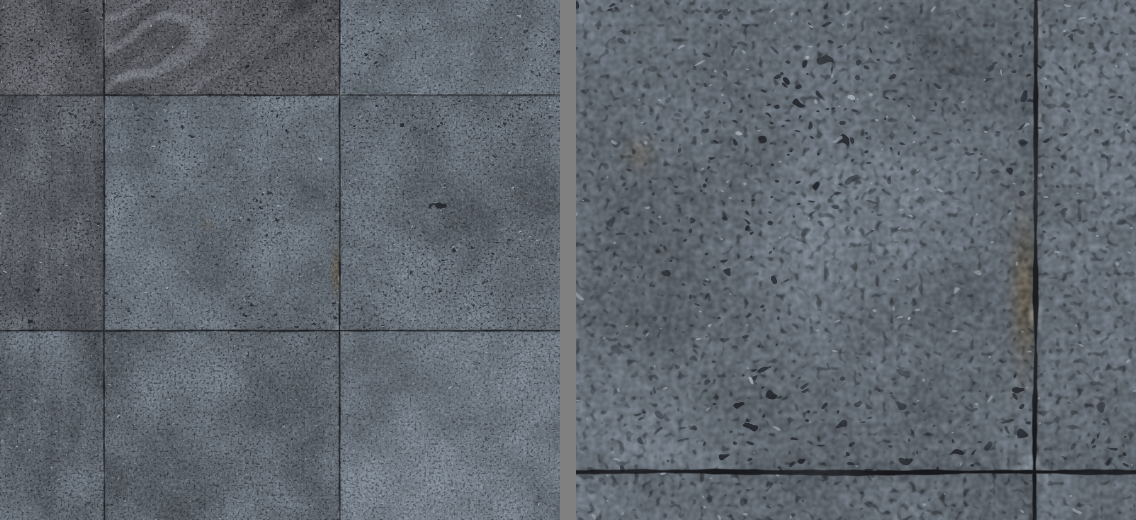
Left: the whole. Right: its middle third, enlarged.
Reproduce this texture procedurally as a Shadertoy shader.

```glsl
// Square blue-grey stone tiles with thin dark joints, pores, pale flecks and stains.

vec2 hash2(vec2 p) {
    vec3 q = fract(p.xyx * vec3(0.1031, 0.1030, 0.0973));
    q += dot(q, q.yzx + 33.33);
    return fract((q.xx + q.yz) * q.zy);
}

float gradientNoise(vec2 p) {
    vec2 cell = floor(p), f = p - cell;
    vec2 u = f * f * f * (f * (f * 6.0 - 15.0) + 10.0);
    float corner[4];
    for (int i = 0; i < 4; i++) {
        vec2 o = vec2(i & 1, i >> 1);
        float a = 6.2832 * hash2(cell + o).x;
        corner[i] = dot(vec2(cos(a), sin(a)), f - o);
    }
    return mix(mix(corner[0], corner[1], u.x), mix(corner[2], corner[3], u.x), u.y);
}

float fbm(vec2 p) {
    float sum = 0.0, amp = 1.0;
    for (int i = 0; i < 6; i++) {
        sum += amp * gradientNoise(p);
        p = mat2(1.6, 1.2, -1.2, 1.6) * p + 17.3;
        amp *= 0.64;
    }
    return sum;
}

// Soft round spots of random size, one at most in each grid cell.
float spots(vec2 p, float cells, float share, float size) {
    float aa = 0.8 * cells / iResolution.x, mask = 0.0;
    p *= cells;
    for (int j = -1; j <= 1; j++)
    for (int i = -1; i <= 1; i++) {
        vec2 cell = floor(p) + vec2(i, j);
        vec2 pick = hash2(cell + 31.7);
        if (pick.x > share) continue;
        vec2 d = p - cell - hash2(cell);
        d.y *= 1.0 + 0.6 * pick.y;
        float r = size * (0.4 + 0.6 * pick.y * pick.y);
        mask = max(mask, 1.0 - smoothstep(r - aa, r + aa, length(d)));
    }
    return mask;
}

// Curved pale bands sweeping round a tilted oval, thinning to the right.
float swirl(vec2 q) {
    q += 0.04 * vec2(gradientNoise(q * 6.0), gradientNoise(q * 6.0 + 9.0));
    vec2 d = mat2(0.91, -0.42, 0.42, 0.91) * (q - vec2(0.16, 0.17));
    float ring = length(d * vec2(0.36, 1.0)) * 9.0 + 0.7 * gradientNoise(q * 4.0);
    float band = smoothstep(0.6, 1.0, 0.5 + 0.5 * cos(6.2832 * (ring - 0.95)));
    return band * smoothstep(0.8, 0.1, q.x) * smoothstep(0.3, 0.7, ring);
}

void mainImage(out vec4 fragColor, in vec2 fragCoord) {
    vec2 p = fragCoord / iResolution.x;

    // Tile layout: three columns and three rows, the outer ones cropped
    vec2 wobble = 0.001 * vec2(gradientNoise(p * 9.0), gradientNoise(p * 9.0 + 40.0));
    vec2 g = (p + wobble - vec2(0.186, 0.338)) / 0.4206;
    vec2 id = floor(g), local = g - id;
    ivec2 slot = clamp(ivec2(id) + 1, 0, 2);
    vec2 s = p + 7.31 * (id + 2.0);

    // Tone of each tile, by column and then row from the bottom
    float tone = mat3(-0.015, -0.055, -0.075,
                      -0.015, 0.015, -0.075,
                       0.045, 0.00, 0.03)[slot.x][slot.y];
    float warmth = smoothstep(-0.01, -0.08, tone);

    // Cloudy stains, fine grain and sparse dark grit
    float stain = fbm(s * 5.5);
    float grain = gradientNoise(s * 170.0) + gradientNoise(s * 310.0);
    float grit = smoothstep(0.15, 0.5, gradientNoise(s * 230.0 + 8.0) + 0.2 * stain);
    float value = 0.425 + tone + 0.12 * stain + 0.085 * grain - 0.13 * grit;
    value += 0.06 * gradientNoise(s * vec2(34.0, 7.0)) * float(slot.x == 0);

    // Swirled tile at the top
    if (slot == ivec2(1, 2)) {
        value += 0.1 * swirl(local);
        value += 0.07 * gradientNoise(mat2(0.8, -0.6, 0.6, 0.8) * local * vec2(4.0, 22.0));
    }
    vec3 color = value * mix(vec3(0.92, 0.995, 1.075), vec3(0.97, 0.99, 1.045), warmth);

    // Rust along one edge and a faint patch
    if (slot == ivec2(1, 1)) {
        vec2 e = (local - vec2(0.985, 0.25)) / vec2(0.018, 0.09);
        vec2 c = (local - vec2(0.44, 0.45)) / 0.02;
        float rust = 0.7 * exp(-dot(e, e)) + 0.35 * exp(-dot(c, c));
        color = mix(color, vec3(0.40, 0.35, 0.27) * (1.0 + 0.4 * grain), rust);
    }

    // Pores, denser in patches and sparser on the bottom row
    vec2 rough = s + 0.005 * vec2(gradientNoise(s * 110.0), gradientNoise(s * 110.0 + 5.0));
    float porous = smoothstep(-0.3, 0.3, gradientNoise(s * 7.0 + 3.0) + 0.4 * gradientNoise(s * 25.0));
    porous *= slot.y == 0 ? 0.45 : 1.0;
    float pores = 0.75 * spots(rough, 120.0, 0.4, 0.27) * (0.3 + 0.7 * porous);
    pores = max(pores, 0.9 * porous * spots(rough + 3.7, 46.0, 0.25, 0.2));
    if (slot == ivec2(2, 1)) {
        vec2 d = (local - vec2(0.42, 0.53)) / vec2(0.07, 0.02);
        pores = max(pores, 0.9 * smoothstep(0.6, 0.9, exp(-dot(d, d)) + 0.8 * gradientNoise(s * 90.0)));
    }
    color = mix(color, vec3(0.13, 0.14, 0.165), pores);

    // Pale mineral flecks
    float flecks = 0.6 * spots(rough + 1.9, 85.0, 0.2, 0.14);
    flecks = max(flecks, 0.85 * spots(rough + 5.3, 26.0, 0.1, 0.075));
    color = mix(color, vec3(0.66, 0.69, 0.72), flecks);

    // Worn edges and dark joints of uneven width and depth
    vec2 edge = min(local, 1.0 - local) * 0.4206;
    float gap = min(edge.x, edge.y);
    float chips = smoothstep(0.1, 0.5, gradientNoise(p * 45.0 + 11.0));
    color += 0.13 * chips * (1.0 - smoothstep(0.002, 0.005, gap));
    float halfWidth = 0.0012 + 0.001 * gradientNoise(p * 28.0) + 0.0007 * gradientNoise(p * 95.0);
    float aa = 1.0 / iResolution.x;
    float joint = 1.0 - smoothstep(halfWidth - aa, halfWidth + aa, gap);
    float depth = clamp(0.85 + 0.5 * gradientNoise(p * 13.0 + 2.0), 0.5, 1.0);
    if (edge.y < edge.x && p.y > 0.6 && slot.x != 1) depth *= 0.7;
    color *= 1.0 - 0.15 * exp(-gap * 350.0);
    color = mix(color, vec3(0.09, 0.095, 0.11), depth * joint);

    fragColor = vec4(clamp(color, 0.0, 1.0), 1.0);
}
```
